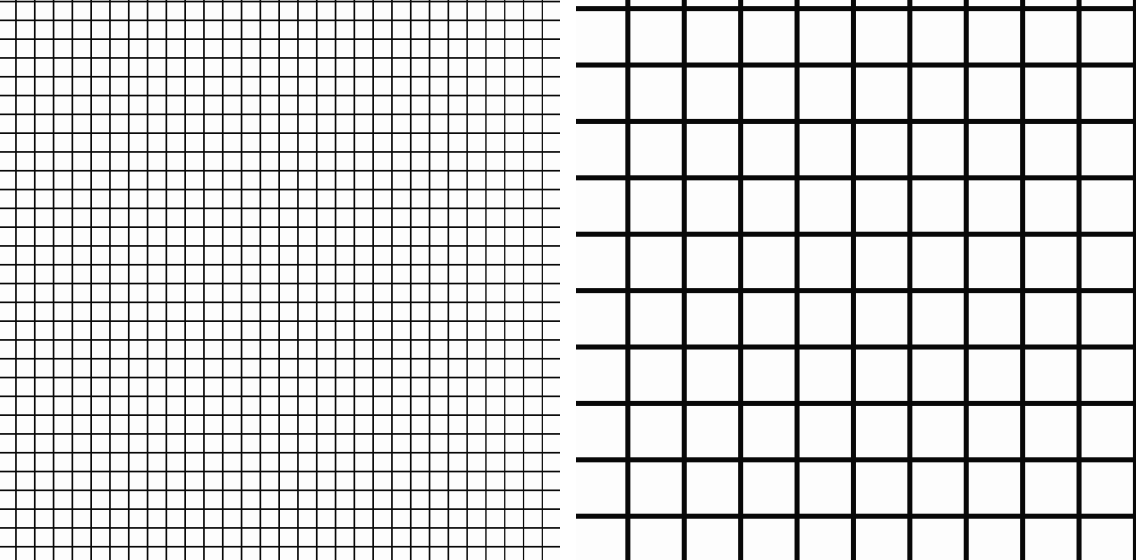
Left, the full canvas; right, a detail of the centre.
A three.js fragment shader for this pattern:

```glsl
// Square graph-paper grid: thin black rules on near-white paper.
// Each rule is a repeated interval whose overlap with the pixel footprint
// gives its coverage; the upright rules get finer towards the right edge.

varying vec2 vUv;

const vec2 PITCH = vec2(0.03357, 0.03357);      // spacing of the rules
const vec2 FIRST_RULE = vec2(0.0285, 0.0237);   // centre of first rule, from lower left
const float RULE_WIDTH = 0.0030;
const float FINE_WIDTH = 0.0022;                // upright rules at the far right
const vec2 FINE_RANGE = vec2(0.78, 0.92);       // where the thinning starts and ends
const vec3 PAPER = vec3(0.993);
const vec3 INK = vec3(0.03);

// Signed distance from each coordinate to its nearest rule centre.
vec2 ruleDistance(vec2 p) {
  vec2 cell = (p - FIRST_RULE) / PITCH;
  return (fract(cell + 0.5) - 0.5) * PITCH;
}

// Fraction of the pixel footprint that lies inside a rule of given half width.
vec2 boxCoverage(vec2 d, vec2 halfWidth, vec2 footprint) {
  vec2 upper = min(d + 0.5 * footprint, halfWidth);
  vec2 lower = max(d - 0.5 * footprint, -halfWidth);
  return max(upper - lower, 0.0) / footprint;
}

void main() {
  vec2 footprint = max(fwidth(vUv), vec2(1e-5));

  // Rule widths: x for upright rules, y for level rules
  float thinning = smoothstep(FINE_RANGE.x, FINE_RANGE.y, vUv.x);
  vec2 width = vec2(mix(RULE_WIDTH, FINE_WIDTH, thinning), RULE_WIDTH);

  // Union of both sets of rules
  vec2 rules = boxCoverage(ruleDistance(vUv), 0.5 * width, footprint);
  float ink = 1.0 - (1.0 - rules.x) * (1.0 - rules.y);

  gl_FragColor = vec4(mix(PAPER, INK, ink), 1.0);
}
```
